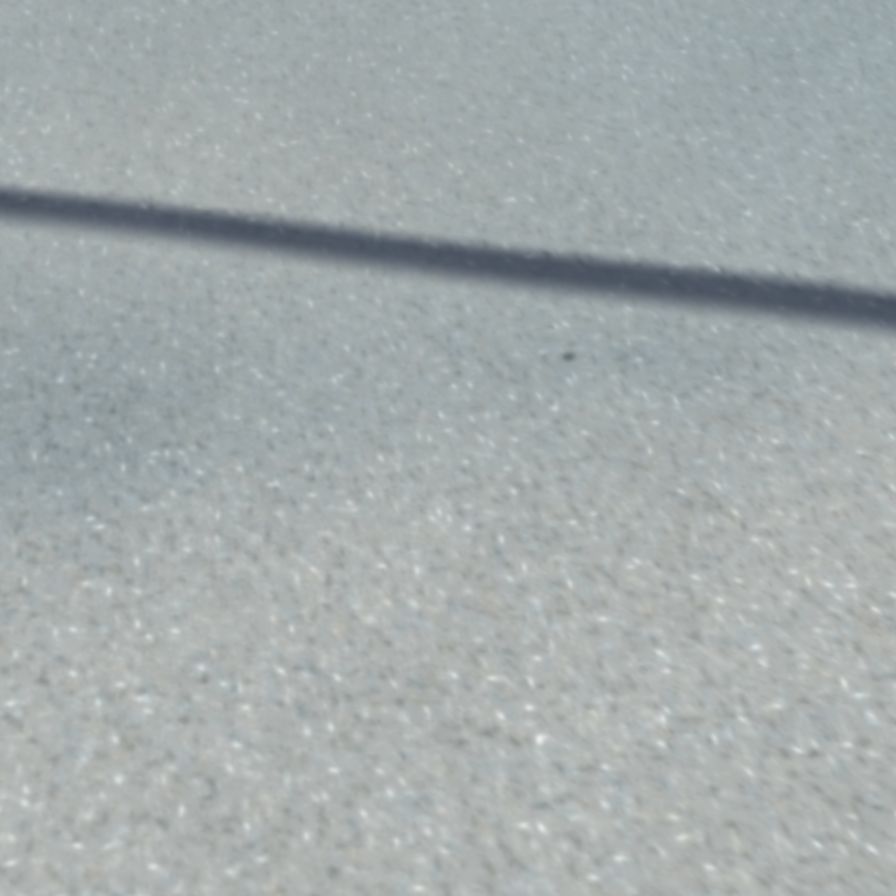
This texture is drawn by a WebGL 1 fragment shader. Its source:

```glsl
precision highp float;
// Sunlit grey asphalt with clumped grain, crossed by one soft slanting shadow.

uniform vec2 u_resolution;

const vec3 FAR_COLOR = vec3(0.628, 0.666, 0.670);
const vec3 NEAR_COLOR = vec3(0.684, 0.703, 0.696);
const vec3 SHADOW_COLOR = vec3(0.300, 0.336, 0.386);
const vec3 WARM_TINT = vec3(0.014, 0.000, -0.014);

const float SHADOW_LEFT_Y = 0.774;
const float SHADOW_SLOPE = -0.123;
const float SHADOW_HALF_WIDTH = 0.0160;
const float SHADOW_WIDENING = 0.005;
const float UPPER_BLUR = 0.012;
const float LOWER_BLUR = 0.017;

const float GRAIN_DENSITY = 66.0;
const float GRAIN_PERSPECTIVE = 46.0;
const float GRAIN_CONTRAST = 0.074;
const float FINE_CONTRAST = 0.026;
const float CLUMP_CONTRAST = 0.020;
const float FLECK_CONTRAST = 0.085;
const float MOTTLE_CONTRAST = 0.011;

vec3 hash3(vec2 p) {
  vec3 k = vec3(dot(p, vec2(127.1, 311.7)),
                dot(p, vec2(269.5, 183.3)),
                dot(p, vec2(419.2, 371.9)));
  return fract(sin(k) * 43758.545);
}

// Cellular grains: x is signed brightness, y is the amount of pale fleck.
vec2 grains(vec2 p) {
  vec2 cell = floor(p);
  vec2 local = fract(p);
  vec2 total = vec2(0.0);
  for (int j = -1; j <= 1; j++) {
    for (int i = -1; i <= 1; i++) {
      vec2 offset = vec2(float(i), float(j));
      vec3 rnd = hash3(cell + offset);
      vec2 d = local - offset - rnd.xy;
      float angle = -0.65 + (rnd.x - 0.5) * 1.6;
      float c = cos(angle);
      float s = sin(angle);
      d = vec2(c * d.x + s * d.y, c * d.y - s * d.x);
      float blob = exp(-dot(d * d, vec2(3.2, 8.5)));
      total.x += blob * (rnd.z - 0.5) * 2.0;
      total.y += blob * blob * smoothstep(0.90, 1.0, rnd.z);
    }
  }
  return total;
}

// Broad uneven patches from layered sines.
float mottle(vec2 p) {
  float n = sin(p.x * 9.0 + 2.3 * sin(p.y * 7.0 + 1.0));
  n += 0.7 * sin(p.y * 17.0 - p.x * 6.0 + 2.0 * sin(p.x * 11.0));
  n += 0.5 * sin(p.x * 29.0 + p.y * 21.0 + 1.7 * sin(p.y * 25.0));
  return n * 0.45;
}

float softSpot(vec2 p, vec2 center, vec2 radius) {
  vec2 d = (p - center) / radius;
  return exp(-dot(d, d));
}

void main() {
  vec2 uv = gl_FragCoord.xy / u_resolution;

  // Ground tone: paler and warmer toward the lower right.
  float patches = mottle(uv);
  float nearEdge = 0.46 + 0.15 * uv.x + 0.025 * patches;
  float nearness = 1.0 - smoothstep(nearEdge - 0.20, nearEdge + 0.08, uv.y);
  vec3 color = mix(FAR_COLOR, NEAR_COLOR, nearness);
  color += MOTTLE_CONTRAST * patches;
  color -= vec3(0.042, 0.036, 0.030) * softSpot(uv, vec2(0.06, 0.53), vec2(0.26, 0.13));
  color -= vec3(0.028, 0.022, 0.018) * softSpot(uv, vec2(0.70, 0.60), vec2(0.18, 0.035));
  color += vec3(0.024, 0.014, 0.008) * softSpot(uv, vec2(0.25, 0.80), vec2(0.35, 0.13));
  color -= vec3(0.020, 0.008, 0.002) * softSpot(uv, vec2(0.95, 0.95), vec2(0.35, 0.16));

  // Grain shrinks and fades with distance.
  vec2 ground = vec2((uv.x - 0.5) * (GRAIN_DENSITY + GRAIN_PERSPECTIVE * uv.y),
                     GRAIN_DENSITY * uv.y + 0.5 * GRAIN_PERSPECTIVE * uv.y * uv.y);
  vec2 coarse = grains(ground);
  vec2 fine = grains(ground * 1.9 + 37.0);
  vec2 clump = grains(ground * 0.5 + 91.0);
  vec2 tint = grains(ground * 0.6 + 153.0);
  float strength = mix(1.0, 0.46, smoothstep(0.15, 0.95, uv.y));
  vec3 grain = vec3(coarse.x * GRAIN_CONTRAST + fine.x * FINE_CONTRAST);
  grain += clump.x * CLUMP_CONTRAST + coarse.y * FLECK_CONTRAST;
  grain += tint.x * WARM_TINT;
  color += grain * strength;

  // Isolated dark pebble and bright chip.
  color -= 0.22 * softSpot(uv, vec2(0.634, 0.602), vec2(0.008, 0.005));
  color += 0.20 * softSpot(uv, vec2(0.602, 0.174), vec2(0.005, 0.006));

  // Slanting shadow, its lower penumbra wider than its upper one.
  float axis = SHADOW_LEFT_Y + SHADOW_SLOPE * uv.x + 0.0015 * sin(uv.x * 9.0);
  float halfWidth = SHADOW_HALF_WIDTH + SHADOW_WIDENING * uv.x;
  float across = uv.y - axis + 0.0012 * coarse.x;
  float upper = 1.0 - smoothstep(-UPPER_BLUR, UPPER_BLUR, across - halfWidth);
  float lower = smoothstep(-LOWER_BLUR, LOWER_BLUR, across + halfWidth);
  vec3 shadow = SHADOW_COLOR + grain * 0.25 + 0.012 * patches;
  color = mix(color, shadow, upper * lower);

  gl_FragColor = vec4(clamp(color, 0.0, 1.0), 1.0);
}
```
